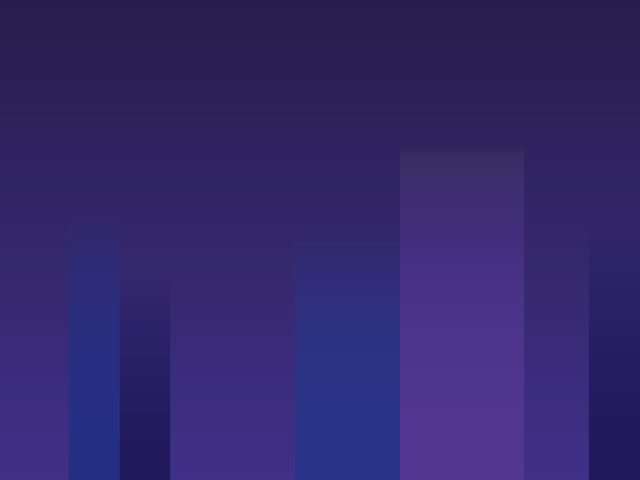
This background is drawn by a Shadertoy shader. Its source:

```glsl
// Draws a violet dusk gradient with five upright columns of blue, indigo and purple.
// Each column is a soft-edged band whose tint fades in from its top down to the floor,
// along a quadratic falloff over the column height.

// Coverage of the band between left and right, smoothed over about one pixel.
float band(float x, float left, float right) {
    float soft = 0.6 / iResolution.x;
    return smoothstep(left - soft, left + soft, x)
         - smoothstep(right - soft, right + soft, x);
}

void mainImage(out vec4 fragColor, in vec2 fragCoord) {
    vec2 uv = fragCoord / iResolution.xy;

    // Evening backdrop, brightest at the floor
    vec3 color = mix(vec3(0.250, 0.190, 0.535), vec3(0.150, 0.115, 0.300), uv.y);

    // Column spans: left, right, top
    vec3 spans[5] = vec3[5](
        vec3(0.107, 0.187, 0.552),
        vec3(0.187, 0.266, 0.440),
        vec3(0.461, 0.625, 0.530),
        vec3(0.625, 0.819, 0.700),
        vec3(0.920, 1.010, 0.550));
    vec3 tints[5] = vec3[5](
        vec3(0.140, 0.185, 0.515),
        vec3(0.130, 0.100, 0.360),
        vec3(0.155, 0.205, 0.530),
        vec3(0.320, 0.210, 0.565),
        vec3(0.125, 0.100, 0.360));

    for (int i = 0; i < 5; i++) {
        float height = min(uv.y / spans[i].z, 1.0);
        float fade = 1.0 - height * height;
        // Faint grey-green haze just under the top of the tall purple column
        float haze = i == 3 ? smoothstep(1.0, 0.96, height) * smoothstep(0.72, 0.94, height) : 0.0;
        vec3 tinted = mix(color, tints[i], fade) + haze * vec3(0.025, 0.025, 0.0);
        color = mix(color, tinted, band(uv.x, spans[i].x, spans[i].y));
    }

    fragColor = vec4(color, 1.0);
}
```
